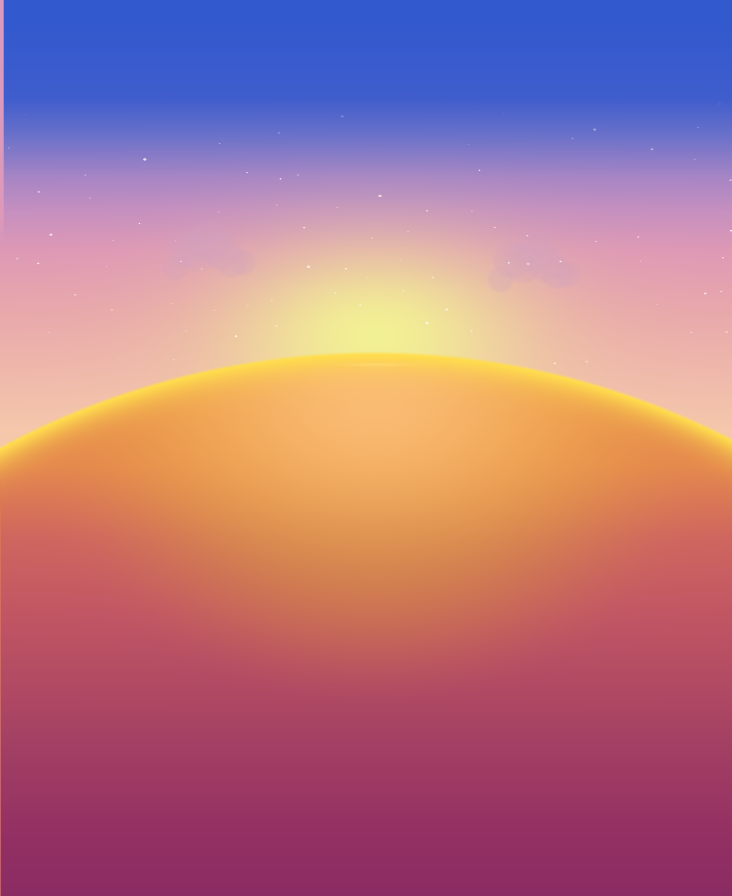
Reproduce this background procedurally as a Shadertoy shader.

```glsl
// Draws a glowing orange planet horizon under a starry blue-to-pink sunrise sky.

float hash(vec2 p) {
    return fract(sin(dot(p, vec2(127.1, 311.7))) * 43758.545);
}

// Blend to the next colour as y falls from high to low
vec3 blendDown(vec3 current, vec3 next, float y, float high, float low) {
    return mix(current, next, clamp((high - y) / (high - low), 0.0, 1.0));
}

vec3 skyColor(float y) {
    vec3 c = vec3(0.20, 0.35, 0.81);
    c = blendDown(c, vec3(0.25, 0.365, 0.80), y, 0.97, 0.89);
    c = blendDown(c, vec3(0.41, 0.44, 0.79), y, 0.89, 0.85);
    c = blendDown(c, vec3(0.65, 0.52, 0.77), y, 0.85, 0.803);
    c = blendDown(c, vec3(0.77, 0.56, 0.75), y, 0.803, 0.766);
    c = blendDown(c, vec3(0.87, 0.60, 0.71), y, 0.766, 0.72);
    c = blendDown(c, vec3(0.91, 0.66, 0.67), y, 0.72, 0.65);
    return blendDown(c, vec3(0.96, 0.78, 0.67), y, 0.65, 0.52);
}

vec3 planetColor(vec2 p, float depth) {
    // Body: coral shading down to plum
    vec3 c = vec3(0.89, 0.52, 0.30);
    c = blendDown(c, vec3(0.81, 0.40, 0.37), p.y, 0.48, 0.40);
    c = blendDown(c, vec3(0.76, 0.34, 0.39), p.y, 0.40, 0.32);
    c = blendDown(c, vec3(0.64, 0.25, 0.39), p.y, 0.32, 0.17);
    c = blendDown(c, vec3(0.58, 0.19, 0.39), p.y, 0.17, 0.07);
    c = blendDown(c, vec3(0.54, 0.17, 0.39), p.y, 0.07, 0.0);

    // Wide amber light, then the peach light under the sun
    vec3 amber = mix(vec3(0.81, 0.50, 0.27), vec3(0.92, 0.59, 0.25),
                     smoothstep(0.35, 0.53, p.y));
    float spread = length((p - vec2(0.417, 0.53)) / vec2(0.39, 0.33));
    c = mix(c, amber, 1.0 - smoothstep(0.35, 1.0, spread));
    float peach = length((p - vec2(0.417, 0.56)) / vec2(0.20, 0.145));
    c = mix(c, vec3(0.98, 0.74, 0.46), 0.95 * exp(-peach * peach));

    // Yellow rim and a thin glint beneath it
    c = mix(c, vec3(1.0, 0.87, 0.30), exp(-pow(max(depth, 0.0) / 0.019, 1.3)));
    float glint = length((p - vec2(0.42, 0.593)) / vec2(0.032, 0.0015));
    return mix(c, vec3(1.0, 0.88, 0.50), 0.5 * exp(-glint * glint));
}

// Coverage of a flat-bottomed cloud made of overlapping discs
float cloud(vec2 p, vec2 center) {
    float cover = 0.0;
    for (int i = 0; i < 7; i++) {
        float t = float(i) / 6.0;
        float hump = sin(3.14159 * pow(t, 0.8));
        vec2 puff = center + vec2(mix(-0.040, 0.036, t),
                                  -0.012 + 0.026 * hump + 0.006 * sin(float(i) * 2.4));
        float radius = 0.015 + 0.009 * hump;
        float disc = 1.0 - smoothstep(radius - 0.003, radius + 0.001, length(p - puff));
        cover += (1.0 - cover) * disc * 0.32;
    }
    return cover * smoothstep(-0.031, -0.024, p.y - center.y);
}

// One small star at a random place in some of the cells
float stars(vec2 p, float pixel) {
    vec2 grid = p / 0.036;
    vec2 cell = floor(grid);
    vec2 place = 0.15 + 0.7 * vec2(hash(cell + 3.1), hash(cell + 7.7));
    float size = mix(0.0004, 0.0014, pow(hash(cell + 1.3), 2.0));
    vec2 offset = (fract(grid) - place) * 0.036 * vec2(0.8, 1.1);
    float dot_ = 1.0 - smoothstep(size - 0.5 * pixel, size + 0.7 * pixel, length(offset));
    float band = smoothstep(0.56, 0.60, p.y) * (1.0 - smoothstep(0.80, 0.90, p.y));
    return dot_ * step(hash(cell), 0.48) * band * mix(0.35, 1.0, hash(cell + 5.9));
}

void mainImage(out vec4 fragColor, in vec2 fragCoord) {
    vec2 p = fragCoord / iResolution.xy * vec2(0.816, 1.0);
    float pixel = 1.0 / iResolution.y;

    // Sky and sun glow
    vec3 color = skyColor(p.y);
    vec2 sun = (p - vec2(0.419, 0.625)) / vec2(0.165, 0.100);
    color = mix(color, vec3(0.95, 0.94, 0.58), exp(-dot(sun, sun)));

    // Clouds and stars
    float clouds = max(cloud(p, vec2(0.235, 0.713)), cloud(p, vec2(0.598, 0.700)));
    color = mix(color, vec3(0.81, 0.63, 0.75), 0.75 * clouds);
    color = mix(color, vec3(1.0, 0.96, 0.95), stars(p, pixel));

    // Pink strip on the upper left edge
    float strip = 1.0 - smoothstep(0.0035, 0.0035 + pixel, p.x);
    color = mix(color, vec3(0.87, 0.60, 0.72), strip * smoothstep(0.72, 0.76, p.y));

    // Planet with a soft limb
    float depth = 0.872 - length(p - vec2(0.417, -0.2665));
    color = mix(color, planetColor(p, depth), smoothstep(-0.002 - pixel, 0.002, depth));

    // Thin orange line on the lower left edge
    float line = 1.0 - smoothstep(0.0005, 0.0005 + pixel, p.x);
    color = mix(color, vec3(0.88, 0.48, 0.28), 0.7 * line * (1.0 - smoothstep(0.42, 0.48, p.y)));

    fragColor = vec4(color, 1.0);
}
```
